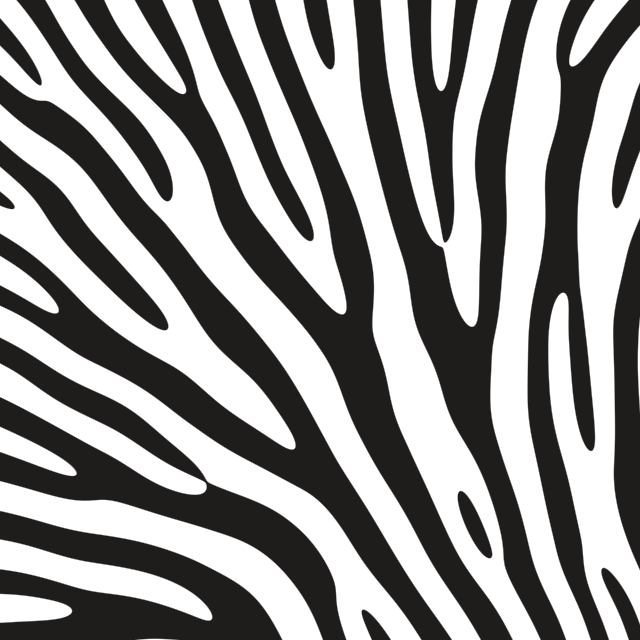
Give the GLSL for this pattern, as a WebGL 1 fragment shader.

```glsl
precision highp float;
// Zebra hide: fanned black stripes on white that fork and taper to rounded tips.

uniform vec2 u_resolution;

#define INK vec3(0.12, 0.11, 0.11)
#define PAPER vec3(1.0)
#define DEFECT_CELLS 5      // stripe ends and forks per side
#define TAPER 2.0           // stretch of the tips along the stripes
#define CORE 0.03           // radius of the rounding at a tip
#define WAVER 0.30          // sideways wobble, in stripe periods
#define SWELL 0.36          // variation of stripe width
#define WOBBLE_FREQ 6.5
#define WHITE_BIAS 0.05
#define EDGE_PIXELS 1.3
#define TAU 6.2831853

float hash(vec2 p) {
  return fract(sin(dot(p, vec2(127.1, 311.7))) * 43758.5453);
}

float noise(vec2 p) {
  vec2 cell = floor(p), f = fract(p);
  f = f * f * f * (f * (f * 6.0 - 15.0) + 10.0);
  return mix(mix(hash(cell), hash(cell + vec2(1, 0)), f.x),
             mix(hash(cell + vec2(0, 1)), hash(cell + vec2(1, 1)), f.x), f.y);
}

vec2 complexMul(vec2 a, vec2 b) {
  return vec2(a.x * b.x - a.y * b.y, a.x * b.y + a.y * b.x);
}

// Direction across the stripes, c measured from the canvas centre
vec2 stripeNormal(vec2 c) {
  float xy = c.x * c.y;
  return normalize(vec2(11.0 + 8.0 * c.x + 4.0 * c.y - 14.0 * xy,
                        4.5 - 11.5 * c.x - 7.0 * c.y - 13.0 * xy));
}

// Smooth stripe count: slanted at the left, upright in the middle, swept right
float stripePhase(vec2 p) {
  vec2 c = p - 0.5;
  float xy = c.x * c.y;
  float phase = 11.5 * c.x + 6.0 * c.y + 4.0 * c.x * c.x - 3.5 * c.y * c.y
              - xy * (5.0 + 7.0 * c.x + 6.5 * c.y) - 2.3 * c.x * c.x * c.x;
  vec2 hump = (p - vec2(0.35, 0.05)) / 0.25;
  phase -= exp(-dot(hump, hump));
  return phase + WAVER * (noise(p * WOBBLE_FREQ) - 0.5);
}

// Positive on white, negative on black
float stripes(vec2 p) {
  float angle = TAU * stripePhase(p);
  vec2 wave = vec2(cos(angle), sin(angle));

  // Each phase defect adds or removes one stripe
  for (int j = 0; j < DEFECT_CELLS; j++) {
    for (int i = 0; i < DEFECT_CELLS; i++) {
      vec2 cell = vec2(float(i), float(j));
      vec2 jitter = vec2(hash(cell + 3.7), hash(cell + 19.3));
      vec2 centre = (cell + mix(vec2(0.15), vec2(0.85), jitter)) / float(DEFECT_CELLS);
      vec2 n = stripeNormal(centre - 0.5);
      vec2 d = p - centre;
      vec2 q = vec2(dot(d, n), dot(d, vec2(-n.y, n.x)) / TAPER);
      // Stripes multiply upwards, except for a few ends at the lower right
      bool opensDown = abs(abs(cell.x - cell.y - 3.0) - 1.0) < 0.1;
      q.y *= opensDown ? 1.0 : -1.0;
      wave = complexMul(wave, q / sqrt(dot(q, q) + CORE * CORE));
    }
  }
  return wave.x + WHITE_BIAS + SWELL * (noise(p * WOBBLE_FREQ + 41.0) - 0.5);
}

void main() {
  float pixel = 1.0 / min(u_resolution.x, u_resolution.y);
  vec2 p = gl_FragCoord.xy * pixel;

  // Distance to the stripe edge in pixels, from the local slope
  float value = stripes(p);
  vec2 slope = vec2(stripes(p + vec2(pixel, 0.0)),
                    stripes(p + vec2(0.0, pixel))) - value;
  float edge = value / max(length(slope), 1e-5);

  float white = clamp(0.5 + edge / EDGE_PIXELS, 0.0, 1.0);
  gl_FragColor = vec4(mix(INK, PAPER, white), 1.0);
}
```
